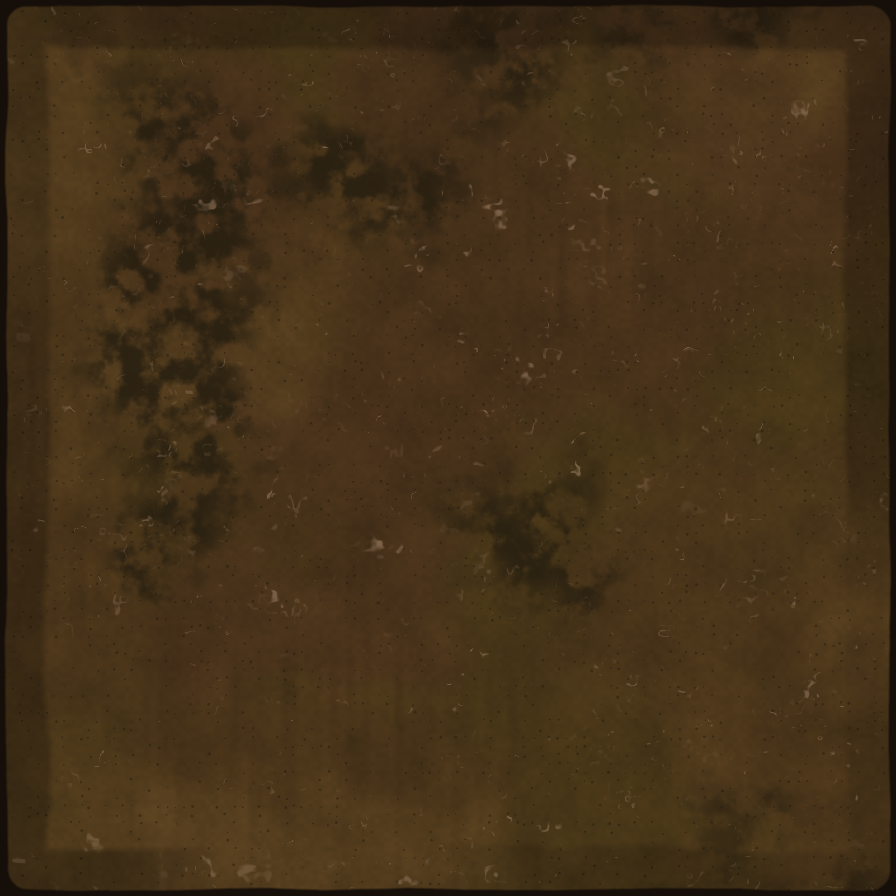
Write a three.js fragment shader that draws this texture.

```glsl
varying vec2 vUv;

const vec3 BROWN = vec3(0.290, 0.207, 0.100);
const vec3 OCHRE = vec3(0.328, 0.237, 0.116);
const vec3 OLIVE = vec3(0.272, 0.207, 0.088);
const vec3 RUDDY = vec3(0.276, 0.186, 0.102);
const vec3 STAIN = vec3(0.150, 0.118, 0.062);
const vec3 CHIP = vec3(0.530, 0.425, 0.325);
const vec3 BORDER = vec3(0.085, 0.060, 0.036);

const float EDGE_INSET = 0.0075;
const float EDGE_WOBBLE = 0.006;
const float CORNER_RADIUS = 0.022;
const float BAND_WIDTH = 0.046;
const float BAND_SHADE = 0.23;
const float GRAIN = 0.08;
const float MOTTLE = 0.24;
const float CHIP_WARP = 0.024;
const float LARGE_CHIP_CELLS = 27.0;
const float SMALL_CHIP_CELLS = 52.0;
const float PIT_CELLS = 105.0;

float hash(vec2 p) {
  return fract(sin(dot(p, vec2(127.1, 311.7))) * 43758.5453);
}

vec2 hash2(vec2 p) {
  return vec2(hash(p), hash(p + 19.7));
}

float noise(vec2 p) {
  vec2 i = floor(p);
  vec2 f = fract(p);
  f = f * f * (3.0 - 2.0 * f);
  float low = mix(hash(i), hash(i + vec2(1.0, 0.0)), f.x);
  float high = mix(hash(i + vec2(0.0, 1.0)), hash(i + vec2(1.0, 1.0)), f.x);
  return mix(low, high, f.y);
}

float fbm(vec2 p) {
  float sum = 0.0;
  float amp = 0.516;
  for (int i = 0; i < 5; i++) {
    sum += amp * noise(p);
    p = mat2(0.8, 0.6, -0.6, 0.8) * p * 2.03 + 7.3;
    amp *= 0.5;
  }
  return sum;
}

// Signed distance to the rounded tile outline, negative inside
float tileDistance(vec2 uv) {
  vec2 q = abs(uv - 0.5) - (0.5 - EDGE_INSET - CORNER_RADIUS);
  return length(max(q, 0.0)) + min(max(q.x, q.y), 0.0) - CORNER_RADIUS;
}

// Ragged elongated flakes, clustered by a broad noise
float chips(vec2 uv, float cells, float seed) {
  vec2 warp = vec2(noise(uv * 130.0 + seed), noise(uv * 130.0 + seed + 37.0)) - 0.5;
  vec2 g = (uv + warp * CHIP_WARP) * cells;
  float mask = 0.0;
  for (int j = -1; j <= 1; j++) {
    for (int i = -1; i <= 1; i++) {
      vec2 cell = floor(g) + vec2(float(i), float(j));
      vec2 key = cell + seed;
      float cluster = noise(cell / cells * 6.0 + seed);
      float present = step(hash(key + 3.1), mix(0.08, 0.70, cluster * cluster));
      vec2 d = g - cell - hash2(key + 5.3);
      float angle = 3.1416 * hash(key + 8.9);
      float c = cos(angle);
      float s = sin(angle);
      d = mat2(c, s, -s, c) * d * vec2(1.0, mix(1.1, 3.2, hash(key + 11.2)));
      float size = mix(0.14, 0.40, pow(hash(key + 14.6), 2.0));
      float strength = mix(0.15, 0.85, pow(hash(key + 17.4), 2.0));
      float flake = 1.0 - smoothstep(size * 0.3, size, length(d));
      mask = max(mask, present * strength * flake);
    }
  }
  return mask * smoothstep(0.15, 0.65, noise(uv * 160.0 + seed));
}

// Tiny dark dots
float pits(vec2 uv) {
  vec2 g = uv * PIT_CELLS;
  vec2 cell = floor(g);
  float radius = mix(0.10, 0.24, hash(cell + 2.2));
  float dist = length(fract(g) - mix(vec2(0.3), vec2(0.7), hash2(cell)));
  return step(hash(cell + 6.6), 0.24) * (1.0 - smoothstep(radius * 0.4, radius, dist));
}

void main() {
  vec2 uv = vUv;

  // Broad patches of earth tones
  float warmth = fbm(uv * 3.2 + 4.0) + 0.16 * (uv.y - uv.x);
  vec3 color = mix(BROWN, OCHRE, smoothstep(0.40, 0.62, fbm(uv * 3.6 + 21.0)));
  color = mix(color, OLIVE, 0.75 * smoothstep(0.46, 0.66, fbm(uv * 3.0 + 53.0)));
  color = mix(color, RUDDY, 0.80 * smoothstep(0.50, 0.68, warmth));

  // Mottling, grain and faint upright streaks
  float streak = noise(uv * vec2(110.0, 9.0)) - 0.5;
  color *= 1.0 + MOTTLE * (fbm(uv * 22.0) - 0.5) + GRAIN * (noise(uv * 190.0) - 0.5);
  color *= 1.0 + 0.10 * streak * smoothstep(0.45, 0.65, fbm(uv * 4.0 + 71.0));

  // Broken dark stains and pits
  float stainArea = smoothstep(0.55, 0.76, fbm(uv * 5.0 + 90.0));
  float stainDetail = smoothstep(0.32, 0.66, fbm(uv * 48.0 + 13.0));
  color = mix(color, STAIN, 0.85 * stainArea * stainDetail);
  color = mix(color, STAIN, 0.55 * pits(uv));

  // Pale chips
  float chipMask = max(chips(uv, LARGE_CHIP_CELLS, 31.0), 0.75 * chips(uv, SMALL_CHIP_CELLS, 67.0));
  color = mix(color, CHIP, chipMask);

  // Shaded band and dark uneven border
  float dist = tileDistance(uv);
  float bandEdge = BAND_WIDTH + 0.022 * (fbm(uv * 7.0 + 40.0) - 0.5);
  float band = 1.0 - smoothstep(bandEdge - 0.006, bandEdge + 0.006, -dist);
  color *= 1.0 - BAND_SHADE * band * smoothstep(0.25, 0.65, noise(uv * 3.0 + 15.0));
  float wobble = EDGE_WOBBLE * (fbm(uv * 11.0 + 28.0) - 0.5);
  float border = smoothstep(-0.0018, 0.0018, dist + wobble);
  color = mix(color, BORDER, border);

  gl_FragColor = vec4(color, 1.0);
}
```
